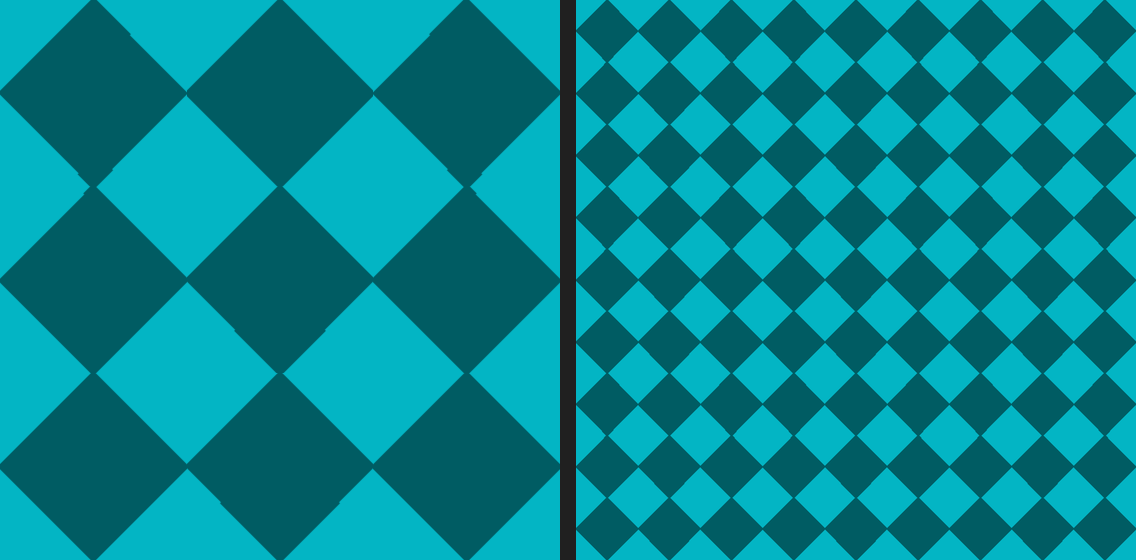
Left: one tile. Right: repeated 3 by 3.
This pattern is drawn by a Shadertoy shader. Its source:

```glsl
// Three by three dark teal diamonds on cyan, corners overlapping into thin necks.
// Each cell is an L1 distance; a few edges carry a small hashed jog, and the
// jogs mirror about the vertical centre line. Whole cells make it tile.

// Sineless hash: three values in, two values from 0 to 1 out
vec2 hash23(vec3 p) {
    p = fract(p * vec3(0.1031, 0.1030, 0.0973));
    p += dot(p, p.yzx + 33.33);
    return fract((p.xx + p.yz) * p.zy);
}

void mainImage(out vec4 fragColor, in vec2 fragCoord) {
    const float repeats = 3.0;
    vec2 grid = fragCoord / iResolution.xy * repeats;
    float pixel = repeats / min(iResolution.x, iResolution.y);

    // Cell index and position from the diamond's centre
    vec2 cell = mod(floor(grid), repeats);
    vec2 local = fract(grid) - 0.5;
    vec2 a = abs(local);

    // Edge key, the same for both halves of the canvas
    float column = cell.x - 1.0;
    float inward = column == 0.0 ? 0.0 : sign(local.x) * sign(column);
    float edge = inward + 3.0 * step(0.0, local.y);
    vec2 rnd = hash23(vec3(abs(column), cell.y, edge) * 7.0 + 19.0);

    // One edge in three steps outward on the side nearest its upright corner
    float hasJog = step(rnd.x, 0.34);
    float jogAt = mix(0.04, 0.45, rnd.y);
    float jog = smoothstep(pixel, -pixel, a.y - (0.514 - jogAt));
    float radius = 0.514 + hasJog * mix(0.004, -0.007, jog);

    // Diamond with a smooth edge
    float dist = (a.x + a.y - radius) * 0.7071;
    float ground = smoothstep(-0.75 * pixel, 0.75 * pixel, dist);
    vec3 color = mix(vec3(0.0, 0.36, 0.39), vec3(0.01, 0.71, 0.77), ground);
    fragColor = vec4(color, 1.0);
}
```
